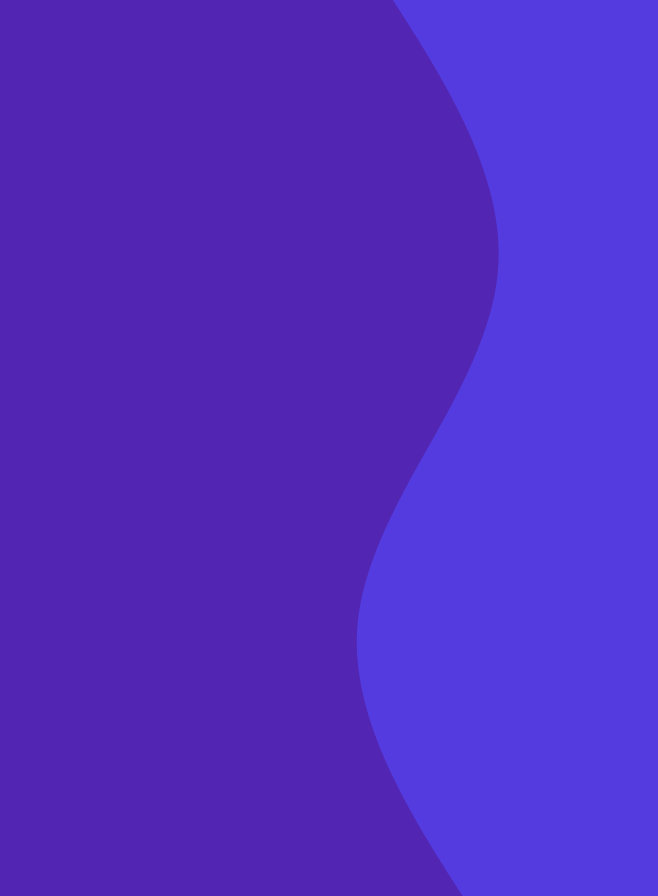
A WebGL 2 fragment shader for this background:

```glsl
#version 300 es
precision highp float;

#define DEEP_VIOLET vec3(0.322, 0.145, 0.698)
#define BRIGHT_INDIGO vec3(0.329, 0.231, 0.878)
#define WAVE_CENTER vec2(0.650, 0.5)
#define CREST_HEIGHT 0.216
#define CREST_REACH 0.1078
#define END_HEIGHT 0.5
#define END_REACH -0.053
#define CENTER_SLOPE 0.773
#define END_SLOPE -0.882

uniform vec2 u_resolution;
out vec4 fragColor;

// Cubic through two values with a given slope at each end
float hermite(float t, float span, float v0, float s0, float v1, float s1) {
    float u = 1.0 - t;
    return mix(v0, v1, t * t * (3.0 - 2.0 * t))
         + span * t * u * (u * s0 - t * s1);
}

// Half of the wave, from its center to the canvas border
float halfWave(float d) {
    if (d < CREST_HEIGHT) {
        return hermite(d / CREST_HEIGHT, CREST_HEIGHT,
                       0.0, CENTER_SLOPE, CREST_REACH, 0.0);
    }
    float span = END_HEIGHT - CREST_HEIGHT;
    return hermite((d - CREST_HEIGHT) / span, span,
                   CREST_REACH, 0.0, END_REACH, END_SLOPE);
}

// The lower half is the upper half turned about the center
float waveEdge(float y) {
    float d = y - WAVE_CENTER.y;
    return WAVE_CENTER.x + sign(d) * halfWave(abs(d));
}

void main() {
    vec2 uv = gl_FragCoord.xy / u_resolution;

    // Signed offset from the edge, softened over about one pixel
    float offset = uv.x - waveEdge(uv.y);
    float softness = length(vec2(dFdx(offset), dFdy(offset)));
    float coverage = clamp(offset / softness + 0.5, 0.0, 1.0);

    fragColor = vec4(mix(DEEP_VIOLET, BRIGHT_INDIGO, coverage), 1.0);
}
```
